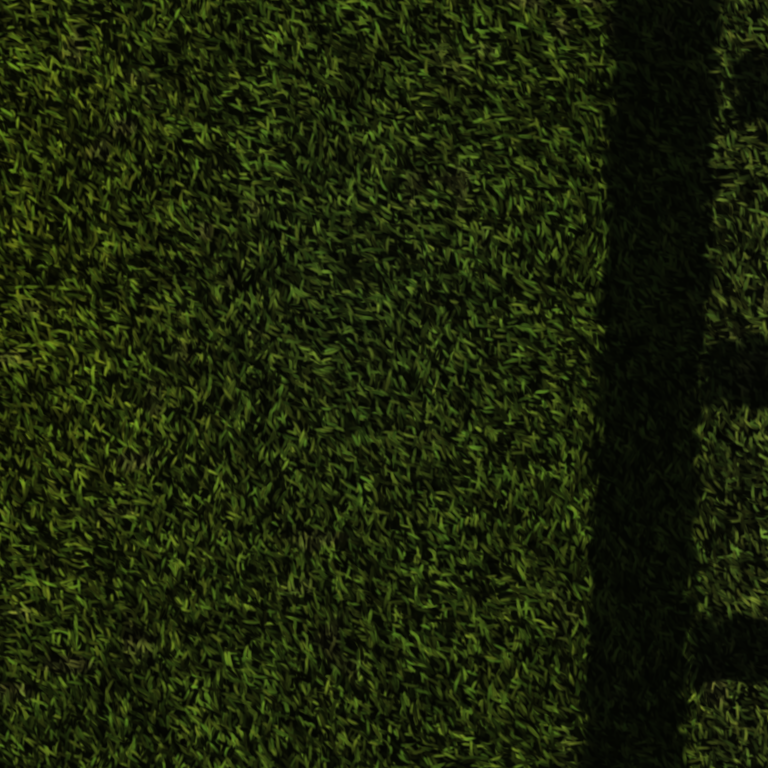
Reproduce this texture procedurally as a Shadertoy shader.

```glsl
float hash(vec2 p) {
    vec3 q = fract(p.xyx * vec3(0.1031, 0.1030, 0.0973));
    q += dot(q, q.yzx + 33.33);
    return fract((q.x + q.y) * q.z);
}

float noise(vec2 p) {
    vec2 i = floor(p), f = fract(p);
    f = f * f * (3.0 - 2.0 * f);
    return mix(mix(hash(i), hash(i + vec2(1, 0)), f.x),
               mix(hash(i + vec2(0, 1)), hash(i + vec2(1, 1)), f.x), f.y);
}

float fbm(vec2 p) {
    float sum = 0.0, amp = 0.5;
    for (int i = 0; i < 4; i++) {
        sum += amp * noise(p);
        p = mat2(1.6, 1.2, -1.2, 1.6) * p + 7.3;
        amp *= 0.5;
    }
    return sum;
}

// One jittered layer of curved, tapered blades painted over the colour below
vec3 grassLayer(vec3 below, vec2 uv, float layer, float lean) {
    float turn = layer * 1.7;
    mat2 spin = mat2(cos(turn), sin(turn), -sin(turn), cos(turn));
    vec2 p = spin * uv * 56.0 + layer * 13.7 + 90.0;
    vec2 cell = floor(p);
    for (int y = -1; y <= 1; y++)
    for (int x = -1; x <= 1; x++) {
        vec2 id = cell + vec2(x, y);
        vec2 seed = id + layer * 71.0;
        float tone = hash(seed + 3.1);
        vec2 root = id + vec2(hash(seed), hash(seed + 19.7));
        vec2 d = (p - root) * spin;

        float angle = 2.2 + lean + (hash(seed + 41.3) - 0.5) * 1.9;
        vec2 axis = vec2(cos(angle), sin(angle));
        float halfLength = mix(0.4, 0.85, hash(seed + 57.9));
        float along = dot(d, axis) / halfLength;
        float across = dot(d, vec2(-axis.y, axis.x));
        across += (hash(seed + 83.1) - 0.5) * 0.25 * along * along;

        // Soft flanks and faded ends
        float width = 0.17 * sqrt(max(1.0 - along * along, 0.0)) + 0.06;
        float cover = 1.0 - smoothstep(0.0, width, abs(across));
        cover *= 1.0 - smoothstep(0.3, 1.0, abs(along));

        float value = 0.018 + 0.45 * pow(tone, 1.5);
        value *= 0.9 + 0.15 * along + 0.015 * layer;
        vec3 hue = mix(vec3(0.66, 1.0, 0.25), vec3(0.86, 1.0, 0.26), hash(seed + 101.0));
        below = mix(below, hue * value, cover * 0.9);
    }
    return below;
}

// Amount of sunlight: a slanted dark band with side bars reaching the right edge
float sunlight(vec2 uv) {
    vec2 p = uv + (vec2(noise(uv * 75.0), noise(uv * 75.0 + 40.0)) - 0.5) * 0.022;
    float left = 0.757 + 0.042 * p.y;
    float right = 0.889 + 0.052 * p.y;
    float band = smoothstep(left - 0.007, left + 0.007, p.x)
               * (1.0 - smoothstep(right - 0.008, right + 0.008, p.x));
    float barY = abs(mod(p.y - 0.153 + 0.1825, 0.365) - 0.1825);
    float bar = (1.0 - smoothstep(0.036, 0.052, barY))
              * smoothstep(right - 0.01, right + 0.012, p.x - 0.018 * smoothstep(0.6, 0.8, p.y));
    return 1.0 - max(band, bar);
}

void mainImage(out vec4 fragColor, in vec2 fragCoord) {
    vec2 uv = fragCoord / iResolution.xy;
    float lean = (noise(uv * 9.0 + 5.0) - 0.5) * 0.9;

    // Dark soil, then overlapping blades
    vec3 color = vec3(0.024, 0.034, 0.011);
    for (int i = 0; i < 9; i++) color = grassLayer(color, uv, float(i), lean);

    // Clump shadows and gentle patches of growth
    color *= 0.70 + 0.55 * smoothstep(0.15, 0.75, fbm(uv * 46.0));
    color *= 0.88 + 0.22 * fbm(uv * 6.0 + 11.0);

    // Warm left side, cooler middle, paler right strip
    vec2 fromGlow = (uv - vec2(0.0, 0.65)) * vec2(3.4, 2.3);
    color *= mix(vec3(0.98), vec3(1.16, 1.08, 0.85), exp(-dot(fromGlow, fromGlow)));
    vec2 fromCool = uv - vec2(0.42, 0.62);
    color *= mix(vec3(1.0), vec3(0.95, 0.96, 1.18), exp(-14.0 * dot(fromCool, fromCool)));
    color *= mix(vec3(1.0), vec3(1.04, 0.98, 1.25), smoothstep(0.88, 0.94, uv.x));

    // Sparse dry straw
    float straw = smoothstep(0.7, 0.9, noise(uv * 30.0 + 60.0)) * smoothstep(0.5, 0.8, noise(uv * 7.0));
    color = mix(color, dot(color, vec3(0.3, 0.6, 0.1)) * vec3(1.2, 1.1, 0.6), straw * 0.5);

    // Cast shadow keeps a faint trace of the blades
    vec3 shade = color * vec3(0.17, 0.19, 0.2) + vec3(0.010, 0.014, 0.006);
    fragColor = vec4(mix(shade, color, sunlight(uv)), 1.0);
}
```
